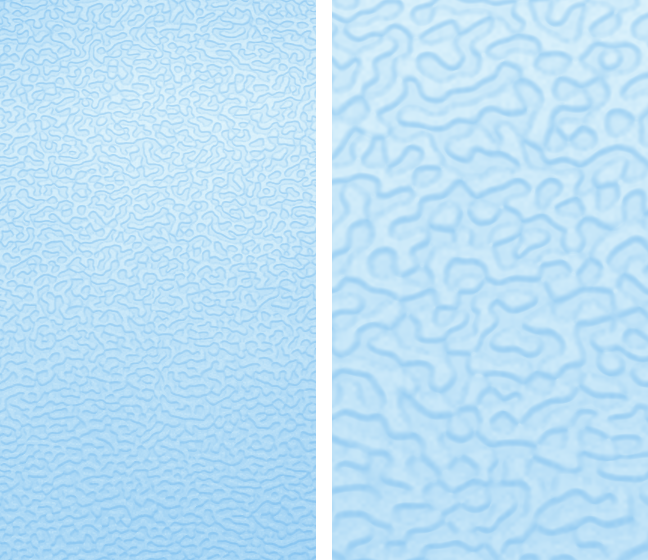
Left, the full canvas; right, a detail of the centre.
Give the GLSL for this texture, as a Shadertoy shader.

```glsl
#define WAVES 36
#define RIDGE_FREQ 31.0
#define STRETCH vec2(0.84, 1.14)
#define RIDGE_BIAS 0.12
#define EDGE_WIDTH 0.0040
#define OUTLINE_DEPTH 0.36
#define SLOPE_LIGHT 0.24
#define GRAIN_FREQ 210.0
#define GRAIN_AMOUNT 0.17
#define DEEP_BLUE vec3(0.560, 0.785, 0.945)
#define PALE_BLUE vec3(0.870, 0.953, 0.987)

const float TAU = 6.2831853;

float hash(vec2 p) {
    return fract(sin(dot(p, vec2(127.1, 311.7))) * 43758.5453);
}

float valueNoise(vec2 p) {
    vec2 cell = floor(p), f = fract(p);
    f = f * f * (3.0 - 2.0 * f);
    float low = mix(hash(cell), hash(cell + vec2(1, 0)), f.x);
    float high = mix(hash(cell + vec2(0, 1)), hash(cell + vec2(1, 1)), f.x);
    return mix(low, high, f.y);
}

// Band-limited random waves: x is the height, yz its gradient
vec3 wormField(vec2 p) {
    vec3 field = vec3(0.0);
    for (int i = 0; i < WAVES; i++) {
        float id = float(i);
        float angle = 0.5 * TAU * (id + hash(vec2(id, 1.0))) / float(WAVES);
        float freq = RIDGE_FREQ * mix(0.72, 1.28, hash(vec2(id, 2.0)));
        vec2 k = TAU * freq * STRETCH * vec2(cos(angle), sin(angle));
        float phase = dot(k, p) + TAU * hash(vec2(id, 3.0));
        field += vec3(cos(phase), -k * sin(phase));
    }
    return field * sqrt(2.0 / float(WAVES));
}

// Broad light: deep at the bottom, brightest in the upper part
float backdrop(vec2 uv) {
    float tone = mix(0.27, 0.86, smoothstep(-0.05, 0.82, uv.y));
    tone -= 0.17 * smoothstep(0.80, 1.0, uv.y);
    tone -= 0.13 * smoothstep(0.45, 0.0, uv.x) * smoothstep(0.2, 0.9, uv.y);
    return tone - 0.04 * smoothstep(0.75, 1.0, uv.x);
}

void mainImage(out vec4 fragColor, in vec2 fragCoord) {
    vec2 uv = fragCoord / iResolution.xy;
    vec2 p = fragCoord / iResolution.x;

    // Gentle warp keeps the ridges irregular
    vec2 warp = vec2(valueNoise(p * 9.0), valueNoise(p * 9.0 + 40.0));
    vec3 field = wormField(p + 0.02 * warp);
    float steepness = max(length(field.yz), 60.0);
    float edgeDist = (field.x + RIDGE_BIAS) / steepness;
    float facing = field.z / steepness;

    // Outlined worms above, softer side-lit ripples below
    float upper = smoothstep(0.15, 0.65, uv.y);
    float width = EDGE_WIDTH * mix(1.4, 1.0, upper);
    float edge = exp(-edgeDist * edgeDist / (width * width));
    float plateau = smoothstep(-0.004, 0.006, edgeDist);

    float tone = backdrop(uv) + 0.04;
    tone -= edge * OUTLINE_DEPTH * mix(0.30, 1.0, upper);
    tone -= edge * facing * SLOPE_LIGHT * mix(1.0, 0.7, upper);
    tone += (plateau - 0.5) * mix(0.07, 0.10, upper);

    // Fine sparkle, strongest on faces turned to the light
    float grain = valueNoise(p * GRAIN_FREQ) - 0.5;
    float lit = 0.6 + 0.6 * edge * max(-facing, 0.0) + 0.2 * plateau;
    tone += grain * GRAIN_AMOUNT * lit;
    tone += 0.06 * (valueNoise(p * 6.0 + 17.0) - 0.5);

    fragColor = vec4(mix(DEEP_BLUE, PALE_BLUE, clamp(tone, -0.1, 1.1)), 1.0);
}
```
